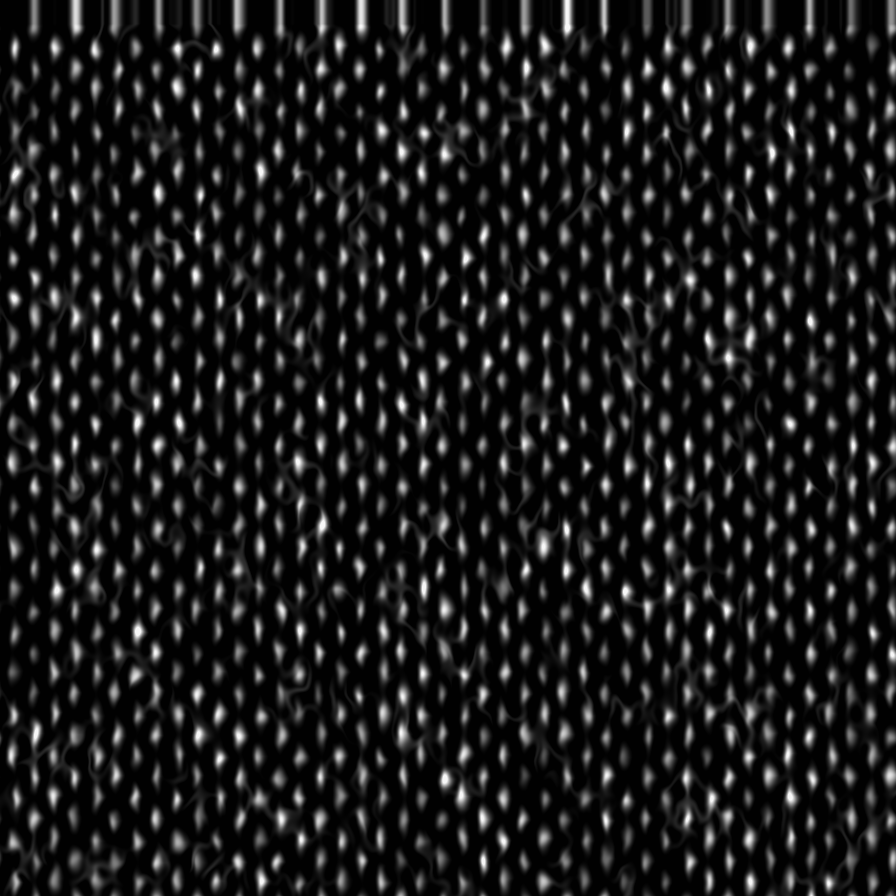
Write a three.js fragment shader that draws this pattern.

```glsl
// Staggered rows of soft white upright flecks on black, joined by faint grey threads.
varying vec2 vUv;

vec2 hash2(vec2 p) {
  vec3 q = fract(p.xyx * vec3(0.1031, 0.1030, 0.0973));
  q += dot(q, q.yzx + 33.33);
  return fract((q.xx + q.yz) * q.zy);
}

float cornerSlope(vec2 corner, vec2 offset) {
  float angle = 6.2832 * hash2(corner + 71.0).x;
  return dot(vec2(cos(angle), sin(angle)), offset);
}

float gradientNoise(vec2 p) {
  vec2 i = floor(p), f = fract(p);
  vec2 u = f * f * f * (f * (f * 6.0 - 15.0) + 10.0);
  vec2 e = vec2(1.0, 0.0);
  float low = mix(cornerSlope(i, f), cornerSlope(i + e, f - e), u.x);
  float high = mix(cornerSlope(i + e.yx, f - e.yx), cornerSlope(i + 1.0, f - 1.0), u.x);
  return mix(low, high, u.y);
}

// Bell-shaped spot with a separate spread along each axis
float spot(vec2 d, vec2 spread) {
  d /= spread;
  return exp(-0.5 * dot(d, d));
}

// One fleck: steep on the left, softer on the right, with a thin vertical tail
float fleck(vec2 cell, vec2 p) {
  vec2 rnd = hash2(cell + 13.0);
  vec2 wear = hash2(cell + 157.0);
  vec2 d = p - cell - 0.5 - (rnd - 0.5) * vec2(0.2, 0.22);

  float rightSpread = mix(0.15, 0.23, wear.x) - 0.09 * min(abs(d.y), 0.5);
  float side = smoothstep(-0.12, 0.12, d.x);
  vec2 spread = vec2(mix(0.135, rightSpread, side), mix(0.26, 0.36, rnd.y));

  float slow = gradientNoise(cell * 0.23 + 5.3);
  float peak = mix(0.42, 0.92, wear.y) * (1.0 + 0.55 * slow);
  float tail = 0.2 * rnd.x * rnd.x * spot(d, vec2(0.13, 0.52));
  return peak * spot(d, spread) + tail;
}

// Sum the flecks around a point; only every other cell holds one
float fleckField(vec2 p) {
  vec2 home = floor(p);
  float sum = 0.0;
  for (int y = -1; y <= 1; y++) {
    for (int x = -1; x <= 1; x++) {
      vec2 cell = home + vec2(float(x), float(y));
      if (mod(cell.x + cell.y, 2.0) < 0.5) sum += fleck(cell, p);
    }
  }
  return sum;
}

// Patchy wandering threads along the zero lines of the noise
float threads(vec2 p) {
  float line = abs(gradientNoise(p * vec2(0.95, 0.6) + 31.7));
  float patches = smoothstep(-0.1, 0.45, gradientNoise(p * 0.37 + 8.1));
  return 0.17 * patches * (1.0 - smoothstep(0.0, 0.2, line));
}

void main() {
  // 44 columns by 43 rows of half-filled cells
  vec2 p = vUv * vec2(43.9, 43.0) - vec2(0.18, 0.2);

  // The top row stretches out over the edge
  p.y = min(p.y, 41.65);

  // Uneven outlines
  vec2 warp = vec2(gradientNoise(p * 1.2), gradientNoise(p * 1.2 + 47.0));
  vec2 q = p + warp * vec2(0.18, 0.16);

  float light = fleckField(q) + threads(q) - 0.025;
  gl_FragColor = vec4(vec3(clamp(light, 0.004, 0.97)), 1.0);
}
```
